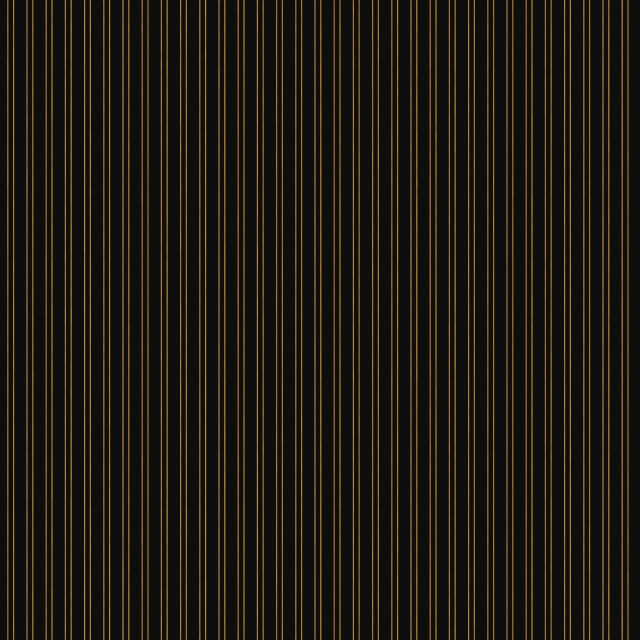
Write a Shadertoy shader that draws this pattern.

```glsl
// Fine vertical pinstripes on near-black cloth: pairs of thin gold threads,
// the left one paler than the right. Each pair is one repeat of the width;
// box-filtered lines keep them smooth, and noise adds slight thread wear.

float hash(vec2 p) {
    return fract(sin(dot(p, vec2(127.1, 311.7))) * 43758.5453);
}

float valueNoise(vec2 p) {
    vec2 i = floor(p), f = fract(p);
    f = f * f * (3.0 - 2.0 * f);
    return mix(mix(hash(i), hash(i + vec2(1.0, 0.0)), f.x),
               mix(hash(i + vec2(0.0, 1.0)), hash(i + vec2(1.0, 1.0)), f.x), f.y);
}

// Share of a pixel covered by a line, with d the distance to its centre
float lineCoverage(float d, float halfWidth, float pixel) {
    float right = min(d + 0.5 * pixel, halfWidth);
    float left = max(d - 0.5 * pixel, -halfWidth);
    return max(right - left, 0.0) / pixel;
}

void mainImage(out vec4 fragColor, in vec2 fragCoord) {
    vec2 uv = fragCoord / iResolution.y;
    float pixel = 1.0 / iResolution.y;

    // 33 full pairs and a third of a repeat across the canvas
    float period = 0.03;
    float pairId = floor(uv.x / period);
    float x = mod(uv.x, period);

    // Cloth with a barely visible grain
    vec3 color = vec3(0.054, 0.053, 0.051);
    color += 0.006 * (valueNoise(uv * 220.0) - 0.5);

    for (int i = 0; i < 2; i++) {
        float side = float(i);
        float threadId = 2.0 * pairId + side;
        vec3 gold = mix(vec3(0.63, 0.50, 0.32), vec3(0.67, 0.52, 0.18), side);

        // Broad drift toward copper, then short worn spots along the thread
        float copper = valueNoise(vec2(uv.x * 6.0, uv.y * 3.0) + 4.0);
        gold *= mix(vec3(1.0), vec3(1.02, 0.92, 0.90), copper);
        gold *= 0.94 + 0.12 * hash(vec2(threadId, 7.0));
        gold *= 0.93 + 0.14 * valueNoise(vec2(threadId * 5.0, uv.y * 70.0));

        float d = x - (0.0122 + 0.009 * side);
        color = mix(color, gold, lineCoverage(d, 0.00096, pixel));
    }

    fragColor = vec4(color, 1.0);
}
```
